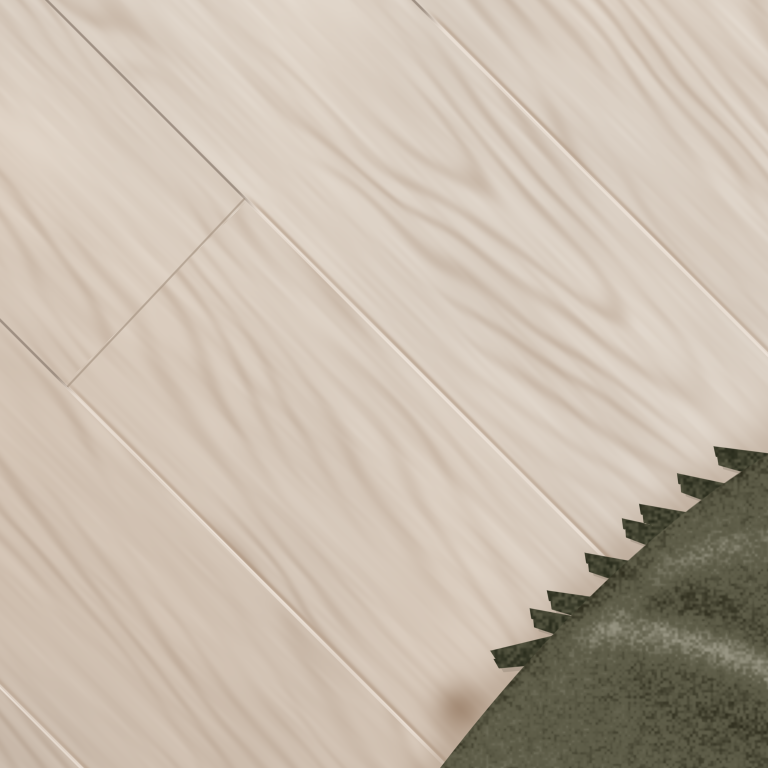
Reproduce this texture procedurally as a three.js fragment shader.

```glsl
// Pale diagonal oak floorboards with a fringed olive blanket in the lower right corner.
varying vec2 vUv;

const float BOARD_WIDTH = 0.3375;
const float BOARD_START = 0.075;
const float BOARD_END = -0.294;

float hash(vec2 p) {
  vec3 q = fract(p.xyx * vec3(0.1031, 0.1030, 0.0973));
  q += dot(q, q.yzx + 33.33);
  return fract((q.x + q.y) * q.z);
}

float noise(vec2 p) {
  vec2 cell = floor(p), f = fract(p);
  f = f * f * (3.0 - 2.0 * f);
  return mix(mix(hash(cell), hash(cell + vec2(1.0, 0.0)), f.x),
             mix(hash(cell + vec2(0.0, 1.0)), hash(cell + vec2(1.0)), f.x), f.y);
}

float bell(float d, float width) {
  return exp(-d * d / (width * width));
}

float stroke(float d, float halfWidth) {
  return 1.0 - smoothstep(halfWidth - 0.001, halfWidth + 0.001, abs(d));
}

// Growth rings: nested arches around the heart line, w.x runs along the board
float grain(vec2 w, float heart, float seed) {
  float wander = noise(w * vec2(2.5, 9.0) + seed) + 0.4 * noise(w * vec2(7.0, 24.0) + seed);
  float phase = 5.0 * (w.x + 6.0 * length(vec2(w.y - heart, 0.022))) + 1.7 * wander;
  float ring = pow(0.5 + 0.5 * cos(6.2832 * phase), 2.5);
  float patches = smoothstep(0.2, 0.85, noise(w * vec2(4.0, 12.0) + seed + 17.0));
  float streaks = noise(w * vec2(5.0, 60.0) + seed);
  float fibres = noise(w * vec2(14.0, 170.0) + seed);
  return 0.42 * ring * patches + 0.24 * streaks + 0.16 * fibres;
}

vec3 floorColor(vec2 p) {
  vec2 w = vec2(p.x - p.y, p.x + p.y) * 0.70711;
  float position = (w.y - BOARD_START) / BOARD_WIDTH;
  float board = floor(position);
  float middle = 1.0 - step(0.5, abs(board - 1.0));
  float upper = middle * step(w.x, BOARD_END);
  float arched = 1.0 - step(0.5, abs(board - 2.0));
  float seed = board * 13.7 + upper * 41.0 + 60.0;
  float heart = mix(-0.6, 0.99, arched);

  vec3 pale = mix(vec3(0.865, 0.805, 0.745), vec3(0.885, 0.848, 0.805),
                  smoothstep(0.15, 0.95, w.y));
  vec3 tan = vec3(0.69, 0.60, 0.52);
  vec3 color = mix(pale, tan, 0.72 * grain(w, heart, seed));
  color *= 0.985 + 0.035 * noise(p * 5.0);
  color *= 1.0 - 0.05 * bell(length(p - vec2(0.02, 0.08)), 0.4);

  // Long joints turn from a dark gap to a lit bevel
  float d = (fract(position + 0.5) - 0.5) * BOARD_WIDTH;
  float lit = smoothstep(BOARD_END - 0.02, BOARD_END + 0.03, w.x);
  float strength = 0.55 + 0.45 * noise(vec2(w.x * 9.0, board));
  color = mix(color, vec3(0.55, 0.49, 0.44), stroke(d, 0.0016) * (1.0 - lit) * 0.75);
  color = mix(color, vec3(0.68, 0.58, 0.49), bell(d - 0.0045, 0.003) * lit * strength * 0.65);
  color = mix(color, vec3(0.93, 0.89, 0.85), stroke(d, 0.0022) * lit * strength);

  // Short joint closing the upper middle board
  float e = w.x - BOARD_END - 0.03 * (0.58 - w.y);
  color = mix(color, vec3(0.64, 0.57, 0.50), stroke(e, 0.0013) * middle * 0.65);
  return color;
}

float blanketEdge(float x) {
  float t = x - 0.573;
  return 1.3 * t - 0.806 * t * t;
}

// Flat-cut strand that widens away from its tip
float strand(vec2 p, vec2 tip, float slope) {
  vec2 dir = normalize(vec2(1.0, slope));
  vec2 q = p - tip;
  float along = dot(q, dir);
  float across = q.y * dir.x - q.x * dir.y;
  float body = stroke(across, 0.0065 + 0.045 * clamp(along, 0.0, 0.09));
  return body * smoothstep(-0.001, 0.001, along + across * 0.4) * step(along, 0.09);
}

float fringe(vec2 p) {
  float cover = 0.0;
  for (int i = 0; i < 8; i++) {
    float n = float(i);
    float x = 0.642 + 0.040 * n + 0.010 * sin(2.1 * n);
    vec2 tip = vec2(x, blanketEdge(x) + 0.061 - 0.0015 * n);
    float slope = mix(0.16, -0.22, smoothstep(0.0, 1.0, n)) + 0.12 * (hash(vec2(n, 4.0)) - 0.5);
    cover = max(cover, strand(p, tip, slope));
    cover = max(cover, strand(p, tip + vec2(0.004, -0.011), slope - 0.06));
  }
  return cover;
}

vec3 blanketColor(vec2 p, float depth) {
  float lowFold = p.y - 0.178 + 1.3 * (p.x - 0.80) * (p.x - 0.80);
  float highFold = p.y - 0.295 + 2.4 * (1.0 - p.x) * (1.0 - p.x);
  float fade = smoothstep(0.70, 0.86, p.x);
  float light = 0.40 + 0.12 * noise(p * 9.0);
  light += fade * (0.40 * bell(lowFold, 0.022) + 0.22 * bell(highFold, 0.024));
  light -= fade * (0.14 * bell(lowFold - 0.05, 0.03) + 0.16 * bell(lowFold + 0.075, 0.05));
  light -= 0.14 * bell(depth, 0.014);
  light += 0.30 * (noise(p * 260.0) - 0.5) + 0.16 * (noise(p * vec2(90.0, 130.0)) - 0.5);
  vec3 color = mix(vec3(0.17, 0.165, 0.105), vec3(0.37, 0.365, 0.285), smoothstep(0.0, 0.5, light));
  return mix(color, vec3(0.60, 0.59, 0.52), smoothstep(0.48, 1.05, light));
}

void main() {
  vec2 p = vUv;
  vec3 color = floorColor(p);
  float depth = (blanketEdge(p.x) - p.y) * 0.68;

  // Contact shadows on the wood
  float nearEdge = bell(min(depth, 0.0), 0.035);
  color = mix(color, vec3(0.60, 0.50, 0.41), 0.32 * nearEdge);
  color = mix(color, vec3(0.52, 0.40, 0.30), 0.55 * bell(length(p - vec2(0.597, 0.078)), 0.032));

  // Fringe, then the cloth over its roots
  float weave = noise(p * 240.0);
  vec3 yarn = mix(vec3(0.16, 0.17, 0.11), vec3(0.34, 0.34, 0.26), weave);
  color = mix(color, vec3(0.58, 0.53, 0.47), 0.45 * fringe(p + vec2(-0.006, 0.005)));
  color = mix(color, yarn, fringe(p));
  color = mix(color, blanketColor(p, depth), smoothstep(-0.001, 0.001, depth));
  gl_FragColor = vec4(color, 1.0);
}
```
